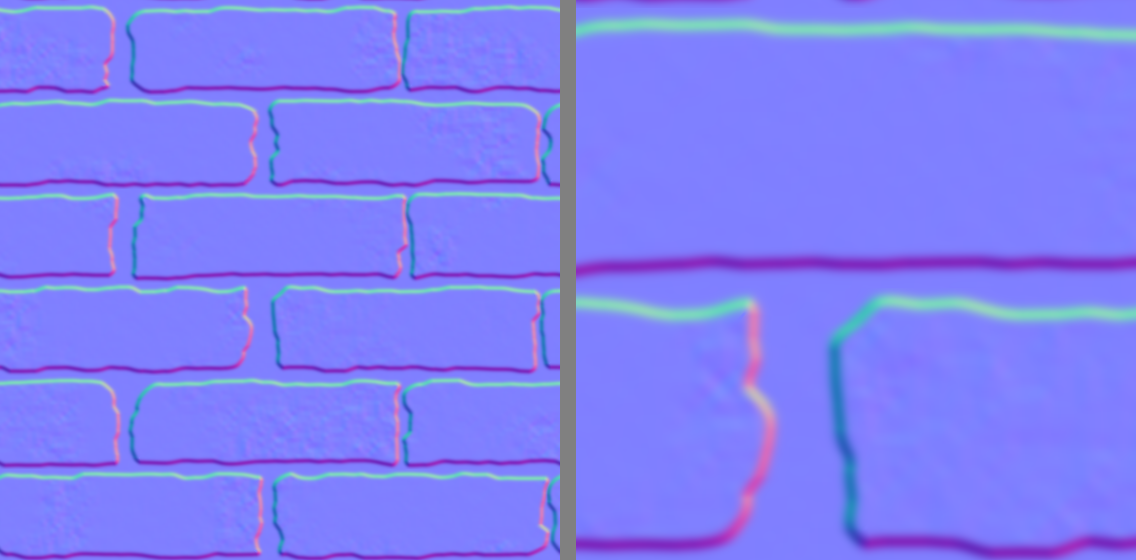
Left: the whole. Right: its middle third, enlarged.
A Shadertoy shader for this texture map:

```glsl
#define ROWS 6.0
#define COLUMNS 2.0
#define BRICK_HALF_HEIGHT 0.0716
#define WIDE_JOINT 0.0195
#define NARROW_JOINT 0.0065
#define EDGE_WIDTH 0.0046
#define EDGE_TILT 0.68
#define EDGE_DARKENING 0.5
#define WOBBLE vec2(0.011, 0.0065)
#define SLANT 0.10
#define ROUGHNESS 0.0014

float hash(vec2 p) {
    vec3 q = fract(vec3(p.xyx) * 0.1031);
    q += dot(q, q.yzx + 33.33);
    return fract((q.x + q.y) * q.z);
}

float noise(vec2 p) {
    vec2 cell = floor(p);
    vec2 f = fract(p);
    f = f * f * (3.0 - 2.0 * f);
    vec2 e = vec2(0.0, 1.0);
    return mix(mix(hash(cell), hash(cell + e.yx), f.x),
               mix(hash(cell + e.xy), hash(cell + e.yy), f.x), f.y);
}

// Chipped outline: long plateaus with short steps, plus fine ripple
float chippedEdge(float along, float seed) {
    float steps = smoothstep(0.25, 0.75, noise(vec2(along, seed)));
    return steps - 0.5 + 0.35 * (noise(vec2(along * 3.0, seed + 9.0)) - 0.5);
}

// Signed distance to one worn brick; p is relative to its centre
float brickDistance(vec2 p, vec2 id) {
    vec2 side = step(0.0, p);
    float seed = id.x * 17.0 + id.y * 41.0 + 50.0;
    float sideSeed = seed + side.x * 5.0;
    float rowSeed = seed + 11.0 + side.y * 5.0;

    // Joints alternate between wide and narrow
    float jointParity = mod(id.x + side.x, 2.0);
    float joint = mix(WIDE_JOINT, NARROW_JOINT, jointParity);
    joint *= 0.75 + 0.5 * hash(vec2(sideSeed, 3.0));

    vec2 halfSize = vec2(0.5 / COLUMNS - joint, BRICK_HALF_HEIGHT);
    halfSize.x += SLANT * (hash(vec2(sideSeed, 7.0)) - 0.5) * p.y;
    halfSize += WOBBLE * vec2(chippedEdge(p.y * 24.0 + 60.0, sideSeed),
                              chippedEdge(p.x * 17.0 + 60.0, rowSeed));

    // Each corner has its own radius, largest at the upper left
    float wear = hash(vec2(sideSeed, rowSeed));
    float radius = mix(0.007, 0.032, wear * wear);
    radius += 0.012 * (1.0 - side.x) * side.y;
    vec2 q = abs(p) - halfSize + radius;
    return length(max(q, 0.0)) + min(max(q.x, q.y), 0.0) - radius;
}

float relief(vec2 p) {
    return noise(p * 50.0) + 0.4 * noise(p * 105.0 + 20.0);
}

void mainImage(out vec4 fragColor, in vec2 fragCoord) {
    vec2 uv = fragCoord / iResolution.xy;

    // Running bond, rows counted from the top
    float rowPosition = (1.0 - uv.y) * ROWS - 0.03;
    float row = floor(rowPosition);
    float wrappedRow = mod(row, ROWS);
    float shift = mix(0.435, 0.945, mod(wrappedRow, 2.0));
    shift += 0.05 * (hash(vec2(wrappedRow, 21.0)) - 0.5);
    float columnPosition = uv.x * COLUMNS - shift;
    float column = floor(columnPosition);
    float localY = (0.5 - fract(rowPosition)) / ROWS;

    // Sloped rims of this brick and its neighbours
    vec2 tilt = vec2(0.0);
    float rim = 0.0;
    float inside = 0.0;
    vec2 e = vec2(0.0015, 0.0);
    for (float i = -1.0; i <= 1.0; i++) {
        vec2 id = vec2(mod(column + i, COLUMNS), wrappedRow);
        vec2 p = vec2((columnPosition - column - i - 0.5) / COLUMNS, localY);
        float d = brickDistance(p, id);
        vec2 slope = vec2(brickDistance(p + e.xy, id) - brickDistance(p - e.xy, id),
                          brickDistance(p + e.yx, id) - brickDistance(p - e.yx, id)) / (2.0 * e.x);
        float steepness = max(length(slope), 0.5);
        float t = d / (steepness * EDGE_WIDTH);
        float band = exp(-t * t);
        tilt += slope / steepness * band;
        rim = max(rim, band);
        inside = max(inside, 1.0 - smoothstep(-2.0, 0.0, t));
    }

    // Faint patches of pitting on the faces
    float patchMask = 0.12 + smoothstep(0.45, 0.85, noise(uv * 9.0 + 4.0));
    vec2 pitting = vec2(relief(uv + e.xy) - relief(uv - e.xy),
                        relief(uv + e.yx) - relief(uv - e.yx)) / (2.0 * e.x);
    tilt = tilt * EDGE_TILT - pitting * ROUGHNESS * patchMask * mix(0.15, 1.0, inside);

    vec3 normal = vec3(tilt, 1.0 - EDGE_DARKENING * rim);
    fragColor = vec4(clamp(0.5 + 0.5 * normal, 0.0, 1.0), 1.0);
}
```
